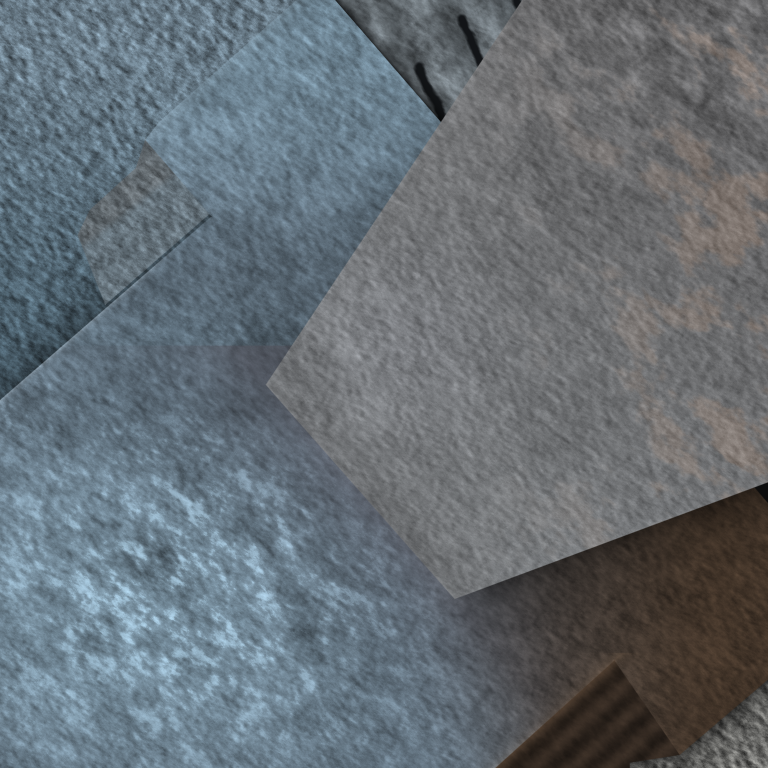
Give the GLSL for this texture, as a WebGL 1 fragment shader.

```glsl
precision highp float;
// Overlapping weathered stone slabs: cool blue blocks, a grey slab and a warm shaded recess.
uniform vec2 u_resolution;

float hash(vec2 p) {
  vec3 q = fract(p.xyx * vec3(0.1031, 0.1030, 0.0973));
  q += dot(q, q.yzx + 33.33);
  return fract((q.x + q.y) * q.z);
}

float noise(vec2 p) {
  vec2 i = floor(p), f = fract(p);
  f = f * f * (3.0 - 2.0 * f);
  return mix(mix(hash(i), hash(i + vec2(1, 0)), f.x),
             mix(hash(i + vec2(0, 1)), hash(i + vec2(1, 1)), f.x), f.y);
}

// Centred fractal noise.
float fbm(vec2 p) {
  float sum = 0.0, amp = 0.5;
  for (int i = 0; i < 4; i++) {
    sum += amp * (noise(p) - 0.5);
    p = mat2(1.6, 1.2, -1.2, 1.6) * p + 7.3;
    amp *= 0.6;
  }
  return sum;
}

// Signed distance to the line a-b, positive on its left.
float side(vec2 p, vec2 a, vec2 b) {
  vec2 d = normalize(b - a);
  return dot(p - a, vec2(-d.y, d.x));
}

float segment(vec2 p, vec2 a, vec2 b) {
  vec2 d = b - a;
  return length(p - a - d * clamp(dot(p - a, d) / dot(d, d), 0.0, 1.0));
}

float cover(float d) {
  float aa = 0.8 / min(u_resolution.x, u_resolution.y);
  return smoothstep(-aa, aa, d);
}

float glow(vec2 p, vec2 center, vec2 size) {
  vec2 d = (p - center) / size;
  return exp(-dot(d, d));
}

void main() {
  vec2 p = gl_FragCoord.xy / u_resolution;
  vec2 grainUv = vec2(dot(p, vec2(0.8, -0.6)), dot(p, vec2(0.6, 0.8)) * 1.7);
  float coarse = fbm(grainUv * 9.0);
  float blotch = fbm(grainUv * 32.0 + 4.0);
  float fine = fbm(grainUv * 85.0 + 19.0);
  float relief = fine - fbm(grainUv * 85.0 + 19.0 + vec2(0.35, 0.6));

  // Outlines of the blocks
  float lowerEdge = side(p, vec2(0.267, 0.711), vec2(0.0, 0.479));
  float upperEdge = side(p, vec2(0.386, 1.0), vec2(0.207, 0.841));
  float stepEdge = side(p, vec2(0.189, 0.818), vec2(0.272, 0.722));
  float bevel = side(p, vec2(0.207, 0.841), vec2(0.189, 0.818));
  float rightEdge = side(p, vec2(0.574, 0.841), vec2(0.436, 1.0));
  float block = min(max(lowerEdge, min(min(upperEdge, bevel), stepEdge)), rightEdge);
  float slabTop = side(p, vec2(0.680, 1.0), vec2(0.346, 0.499));
  float slabLeft = side(p, vec2(0.346, 0.499), vec2(0.592, 0.220));
  float slabBottom = side(p, vec2(0.592, 0.220), vec2(1.0, 0.372));
  float slab = min(min(slabTop, slabLeft), slabBottom);

  // Rough ground at the upper left
  vec3 col = mix(vec3(0.29, 0.37, 0.42), vec3(0.41, 0.48, 0.53), smoothstep(0.5, 1.0, p.y));
  col *= 1.0 + 0.55 * fine + 0.5 * relief + 0.3 * blotch;
  col *= 1.0 - 0.3 * exp(-max(-lowerEdge, 0.0) * 35.0);

  // Stepped moulding beside the upper block
  float moulding = min(side(p, vec2(0.101, 0.694), vec2(0.137, 0.603)),
                       side(p, vec2(0.117, 0.727), vec2(0.101, 0.694)));
  moulding = min(moulding, side(p, vec2(0.172, 0.777), vec2(0.117, 0.727)));
  moulding = max(moulding, min(side(p, vec2(0.189, 0.818), vec2(0.168, 0.755)), p.x - 0.165));
  moulding = min(moulding, side(p, vec2(0.137, 0.603), vec2(0.30, 0.745)));
  moulding = min(moulding, 0.82 - p.y);
  float across = dot(p, vec2(0.66, 0.75));
  float ridges = 0.5 + 0.5 * cos((across - 0.60) * 170.0);
  vec3 mould = mix(vec3(0.33, 0.36, 0.38), vec3(0.43, 0.46, 0.48), ridges * 0.5 + 0.3 * smoothstep(0.6, 0.8, p.y));
  float topFace = smoothstep(-0.014, 0.0, side(p, vec2(0.168, 0.735), vec2(0.105, 0.685)) * -1.0);
  mould = mix(mould, vec3(0.40, 0.46, 0.50), (1.0 - topFace) * 0.7);
  col = mix(col, mould * (1.0 + 0.5 * fine + 0.4 * relief), cover(moulding));

  // Fractured rock strip at the top
  vec3 rock = vec3(0.40, 0.43, 0.45) * (1.0 + 0.8 * blotch + 0.4 * relief);
  rock *= 0.8 + 0.35 * abs(fract(p.x * 13.0 + p.y * 8.0 + coarse) * 2.0 - 1.0);
  for (int i = 0; i < 3; i++) {
    vec2 start = vec2(0.545, 0.912) + float(i) * vec2(0.055, 0.062);
    float crack = segment(p + 0.006 * blotch, start, start + vec2(0.032, -0.066));
    rock = mix(rock, vec3(0.07, 0.08, 0.09), 1.0 - smoothstep(0.003, 0.008, crack));
  }
  rock *= 1.0 - 0.75 * exp(-max(-rightEdge, 0.0) * 130.0);
  col = mix(col, rock, cover(-rightEdge) * cover(p.y - 0.8));

  // Blue block surface
  vec3 blue = mix(vec3(0.37, 0.43, 0.48), vec3(0.43, 0.52, 0.58), smoothstep(0.6, 0.95, p.y));
  blue = mix(blue, vec3(0.45, 0.54, 0.60), glow(p, vec2(0.17, 0.2), vec2(0.38, 0.27)));
  blue = mix(blue, vec3(0.34, 0.41, 0.46), 0.6 * glow(p, vec2(0.25, 0.53), vec2(0.2, 0.09)));
  float worn = glow(p, vec2(0.27, 0.24), vec2(0.27, 0.20));
  blue *= 1.0 + 0.35 * coarse + (0.3 + 0.5 * worn) * blotch + 0.32 * fine + 0.25 * relief;
  blue += worn * smoothstep(0.06, 0.28, blotch + 0.5 * fine) * vec3(0.09, 0.11, 0.12);
  blue = mix(blue, vec3(0.35, 0.36, 0.40) * (1.0 + 0.3 * fine), 0.75 * exp(-max(-slabLeft, 0.0) * 14.0) * cover(0.55 - p.y));
  blue *= 1.0 - 0.16 * exp(-max(-slabTop, 0.0) * 18.0) * smoothstep(0.4, 0.5, p.y);
  blue += vec3(0.16) * exp(-abs(lowerEdge) * 350.0) * smoothstep(0.24, 0.17, p.x);
  blue += 0.05 * exp(-abs(upperEdge) * 100.0) * step(0.82, p.y);

  // Warm shade below the slab
  float warmth = smoothstep(0.48, 0.80, p.x + 0.35 * p.y) * smoothstep(0.40, 0.15, p.y - 0.25 * p.x);
  vec3 brown = mix(vec3(0.27, 0.25, 0.24), vec3(0.26, 0.205, 0.16), smoothstep(0.65, 0.95, p.x));
  brown *= 1.0 + 0.4 * blotch + 0.35 * fine + 0.25 * relief;
  blue = mix(blue, brown, warmth * smoothstep(0.48, 0.76, p.x));
  blue *= 1.0 - 0.4 * exp(-max(-slabBottom, 0.0) * 28.0) * smoothstep(0.57, 0.65, p.x);
  col = mix(col, blue, cover(block));

  // Lower moulding, its lit lip and the pale ground beyond
  float lip = side(p, vec2(0.645, 0.0), vec2(0.80, 0.140));
  float facet = min(-lip, side(p, vec2(0.885, 0.017), vec2(0.80, 0.140)));
  vec3 facetColor = vec3(0.20, 0.16, 0.13) * (0.9 + 0.2 * cos(lip * 190.0) + 0.4 * fine);
  col = mix(col, facetColor, cover(facet));
  col += vec3(0.08, 0.06, 0.04) * exp(-abs(lip) * 120.0) * cover(0.15 - p.y) * cover(p.x - 0.62);
  float outer = min(side(p, vec2(0.885, 0.017), vec2(1.0, 0.115)), side(p, vec2(0.84, 0.010), vec2(0.885, 0.017)));
  vec3 ground = vec3(0.43, 0.43, 0.42) * (1.0 + 0.8 * fine + 0.6 * relief);
  col = mix(col, ground * (1.0 - 0.5 * exp(outer * 60.0)), cover(-outer) * cover(p.x - 0.82));
  col = mix(col, vec3(0.05), cover(side(p, vec2(1.0, 0.345), vec2(0.98, 0.368))* -1.0) * cover(p.x - 0.975) * cover(p.y - 0.345));

  // Large grey slab
  vec3 grey = mix(vec3(0.46, 0.47, 0.48), vec3(0.41, 0.41, 0.415), smoothstep(0.55, 1.1, p.x * 0.6 + p.y * 0.6));
  grey = mix(grey, vec3(0.51, 0.52, 0.54), 0.6 * glow(p, vec2(0.52, 0.56), vec2(0.13, 0.12)));
  grey *= 1.0 - 0.13 * exp(-max(slabLeft, 0.0) * 22.0);
  float mottled = smoothstep(0.6, 1.0, p.y) * smoothstep(0.55, 0.85, p.x);
  grey *= 1.0 + 0.22 * coarse + (0.2 + 0.5 * mottled) * blotch + 0.2 * fine + 0.28 * relief;
  grey += vec3(0.05, 0.01, -0.02) * smoothstep(0.05, 0.25, coarse + 0.5 * blotch) * smoothstep(0.6, 1.0, p.x);
  grey += 0.035 * exp(-abs(slab) * 240.0);
  col = mix(col, grey, cover(slab));

  gl_FragColor = vec4(clamp(col, 0.0, 1.0), 1.0);
}
```
